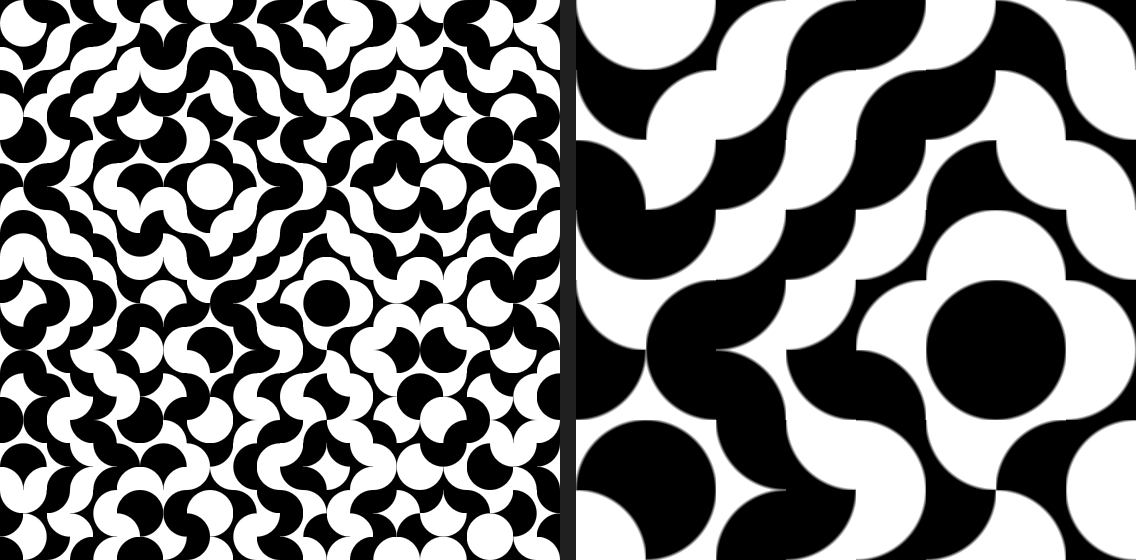
Left, the full canvas; right, a detail of the centre.
A three.js fragment shader for this pattern:

```glsl
varying vec2 vUv;

const float CELLS = 24.0;               // even, so the colours wrap
const float EDGE_WIDTH = 1.0 / 512.0;   // soft rim, in canvas units
const vec3 INK = vec3(0.0);
const vec3 PAPER = vec3(1.0);

// Irregular bit for each row or column
float lineBit(float index, float rate) {
  return step(0.5, fract(index * index * rate + 0.02));
}

// Random bit for each cell
float cellBit(vec2 cell) {
  return step(0.5, fract(sin(dot(cell, vec2(12.9898, 78.233))) * 43758.5453));
}

// Exclusive or of two bits
float flip(float a, float b) {
  return mod(a + b, 2.0);
}

// Coverage of a unit disc with a soft rim
float disc(vec2 p, vec2 center, float softness) {
  return clamp(0.5 + (1.0 - distance(p, center)) / softness, 0.0, 1.0);
}

// Quarter disc whose colour agrees with the two cell sides it touches
float quarterTile(vec2 p, vec2 cell, float softness) {
  // Side colours alternate along each line, so neighbours always join
  float left = flip(cell.x, lineBit(cell.y, 0.29));
  float bottom = flip(cell.y, lineBit(cell.x, 0.37));

  // Choose a side at random, then the corner that fits its colour
  float side = cellBit(cell);
  float tone = flip(left, side);
  vec2 corner = vec2(side, flip(bottom, tone));

  return mix(1.0 - tone, tone, disc(p, corner, softness));
}

void main() {
  vec2 grid = vUv * CELLS;
  vec2 cell = mod(floor(grid), CELLS);
  float light = quarterTile(fract(grid), cell, CELLS * EDGE_WIDTH);
  gl_FragColor = vec4(mix(INK, PAPER, light), 1.0);
}
```
